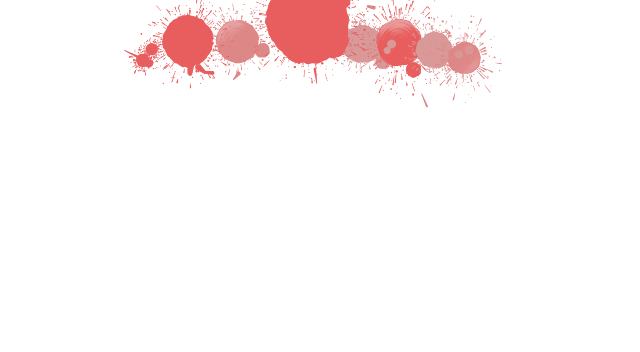
A WebGL 2 fragment shader for this background:

```glsl
#version 300 es
precision highp float;

uniform vec2 u_resolution;
out vec4 fragColor;

const float TAU = 6.2831853;
const vec3 RED = vec3(0.91, 0.37, 0.37);
const vec3 PINK = vec3(0.87, 0.53, 0.53);
const vec3 PALE = vec3(0.85, 0.60, 0.60);
const vec3 BLUSH = vec3(0.92, 0.68, 0.68);

float hash(vec2 p) {
    vec3 q = fract(p.xyx * vec3(0.1031, 0.1030, 0.0973));
    q += dot(q, q.yzx + 33.33);
    return fract((q.x + q.y) * q.z);
}

float noise(vec2 p) {
    vec2 i = floor(p), f = fract(p);
    f = f * f * (3.0 - 2.0 * f);
    return mix(mix(hash(i), hash(i + vec2(1, 0)), f.x),
               mix(hash(i + vec2(0, 1)), hash(i + vec2(1, 1)), f.x), f.y);
}

// Opacity of a distance, smoothed over one pixel
float cover(float d) {
    float pixel = 100.0 / u_resolution.x;
    return smoothstep(0.6 * pixel, -0.6 * pixel, d);
}

// Round-ended stroke that changes width along its length
float taper(vec2 p, vec2 a, vec2 b, float wa, float wb) {
    vec2 d = b - a;
    float t = clamp(dot(p - a, d) / dot(d, d), 0.0, 1.0);
    return length(p - a - d * t) - mix(wa, wb, t);
}

// Disc with an uneven rim
float blob(vec2 p, vec2 center, float radius, float seed) {
    vec2 v = p - center;
    vec2 dir = v / max(length(v), 0.001);
    float wobble = noise(dir * 2.5 + seed * 7.0 + 40.0) - 0.5
                 + 0.35 * (noise(dir * 9.0 + seed * 3.0 + 80.0) - 0.5);
    return length(v) - radius * (1.0 + 0.13 * wobble);
}

// Thin drops thrown outward, one per angular sector
float streaks(vec2 v, float radius, float reach, float seed) {
    float nearest = 100.0;
    for (float layer = 0.0; layer < 3.0; layer++) {
        float count = 27.0 + 14.0 * layer;
        float id = floor((atan(v.y, v.x) / TAU + 0.5) * count);
        vec2 key = vec2(id + 5.0, seed * 19.0 + layer * 7.0);
        if (hash(key) > 0.5) continue;
        float angle = ((id + 0.35 + 0.3 * hash(key + 31.0)) / count - 0.5) * TAU;
        vec2 dir = vec2(cos(angle), sin(angle));
        float throwing = hash(key + 57.0);
        float start = radius * 0.98 + reach * throwing * throwing * 0.75;
        float size = reach * (0.06 + 0.25 * hash(key + 83.0));
        float width = 0.03 + 0.09 * hash(key + 101.0);
        nearest = min(nearest, taper(v, dir * start, dir * (start + size), 0.03, width));
    }
    return nearest;
}

// Fine dots that thin out away from the rim
float dust(vec2 v, float radius, float reach, float seed) {
    float nearest = 100.0;
    for (float layer = 0.0; layer < 2.0; layer++) {
        float cell = 0.45 + 0.4 * layer;
        vec2 id = floor(v / cell);
        vec2 key = id + 60.0 + seed * 23.0 + layer * 11.0;
        vec2 spot = (id + 0.3 + 0.4 * vec2(hash(key), hash(key + 41.0))) * cell;
        float gap = max(length(spot) - radius, 0.0);
        float chance = 0.4 * exp(-2.6 * gap / reach) * step(gap, reach);
        if (hash(key + 77.0) < chance)
            nearest = min(nearest, length(v - spot) - cell * (0.06 + 0.16 * hash(key + 93.0)));
    }
    return nearest;
}

vec3 splat(vec3 under, vec2 p, vec2 center, float radius, float reach, float seed, vec3 color) {
    vec2 v = p - center;
    float d = min(blob(p, center, radius, seed), streaks(v, radius, reach, seed));
    return mix(under, color, cover(min(d, dust(v, radius, reach, seed))));
}

// Dry brush arcs of lighter paint toward one side of a disc
vec3 dryBrush(vec3 color, vec2 p, vec2 center, float radius, vec2 side, float amount) {
    vec2 v = p - center;
    float arcs = noise(vec2(length(v) * 5.0, atan(v.y, v.x) * 2.0 + 20.0));
    float rim = smoothstep(0.2, 0.95, dot(v, side) / radius + 0.5 * (arcs - 0.5));
    return mix(color, BLUSH, amount * rim * cover(length(v) - radius * 0.96));
}

void main() {
    // Canvas is 100 units wide, with y measured down from the top edge
    vec2 p = vec2(gl_FragCoord.x, u_resolution.y - gl_FragCoord.y) * 100.0 / u_resolution.x;
    vec3 color = vec3(1.0);

    // Left pair of drops
    color = splat(color, p, vec2(23.7, 7.7), 0.98, 0.9, 1.0, RED);
    color = splat(color, p, vec2(22.3, 9.4), 1.05, 1.3, 2.0, RED);
    float tail = min(taper(p, vec2(22.0, 9.1), vec2(19.5, 7.9), 0.2, 0.07), blob(p, vec2(23.3, 9.9), 0.65, 3.0));
    color = mix(color, RED, cover(tail));

    // Muted disc and its side drop
    color = splat(color, p, vec2(37.1, 6.4), 3.35, 2.8, 4.0, PINK);
    color = dryBrush(color, p, vec2(37.1, 6.4), 3.35, vec2(-0.6, -0.8), 0.7);
    color = mix(color, PINK, cover(min(blob(p, vec2(41.0, 7.9), 1.15, 5.0),
        taper(p, vec2(37.3, 11.5), vec2(36.5, 12.4), 0.3, 0.1))));

    // Left red splash with a hooked drip
    color = splat(color, p, vec2(29.4, 6.5), 4.05, 3.6, 6.0, RED);
    float drip = min(taper(p, vec2(31.0, 10.5), vec2(32.0, 11.3), 0.5, 0.25),
                     taper(p, vec2(32.0, 11.3), vec2(33.2, 11.4), 0.22, 0.3));
    color = mix(color, RED, cover(min(drip, taper(p, vec2(29.8, 10.4), vec2(29.7, 11.5), 0.5, 0.35))));

    // Pale disc beside the large splash
    color = splat(color, p, vec2(56.6, 6.9), 3.05, 2.0, 7.0, PALE);
    color = mix(color, PALE, cover(blob(p, vec2(59.8, 9.6), 1.2, 8.0)));

    // Large splash cut by the top edge
    color = splat(color, p, vec2(48.1, 3.4), 6.5, 3.9, 9.0, RED);
    float lobes = min(blob(p, vec2(51.9, 6.4), 2.6, 10.0), blob(p, vec2(53.8, 0.3), 0.95, 11.0));
    color = mix(color, RED, cover(min(lobes, taper(p, vec2(49.2, 10.8), vec2(49.5, 13.0), 0.2, 0.06))));
    color = mix(color, PINK, cover(taper(p, vec2(57.5, 1.0), vec2(58.4, 1.2), 0.2, 0.3)));

    // Right red splash with brushed crown and pale spots
    color = splat(color, p, vec2(62.3, 6.6), 3.6, 5.2, 12.0, mix(RED, PINK, 0.3));
    color = mix(color, RED, cover(min(blob(p, vec2(62.5, 7.0), 3.35, 13.0), blob(p, vec2(64.6, 10.9), 1.2, 14.0))));
    color = dryBrush(color, p, vec2(62.3, 6.5), 3.6, vec2(-0.15, -1.0), 0.75);
    color = mix(color, PALE, cover(min(blob(p, vec2(61.2, 6.9), 0.7, 15.0), blob(p, vec2(60.5, 7.9), 0.55, 16.0))));
    color = mix(color, PINK, cover(taper(p, vec2(65.9, 14.7), vec2(66.7, 16.6), 0.07, 0.16)));

    // Right pair of muted discs
    color = splat(color, p, vec2(67.9, 7.9), 2.8, 2.4, 17.0, PALE);
    color = splat(color, p, vec2(72.5, 9.1), 2.5, 4.4, 18.0, PINK);
    color = dryBrush(color, p, vec2(72.5, 9.1), 2.5, vec2(0.7, 0.7), 0.4);
    float spots = min(blob(p, vec2(71.7, 8.5), 0.65, 19.0), blob(p, vec2(73.3, 7.8), 0.7, 20.0));
    color = mix(color, PALE, 0.8 * cover(spots));

    fragColor = vec4(color, 1.0);
}
```
